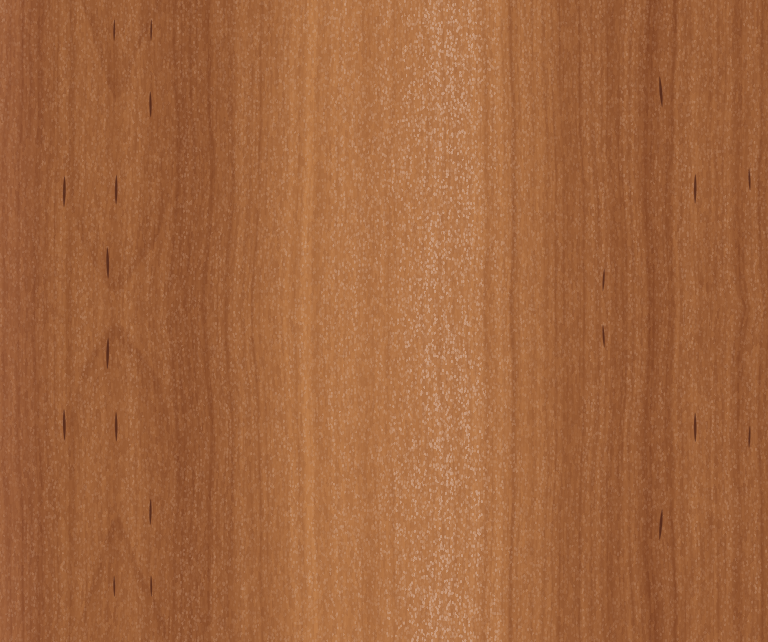
This texture is drawn by a WebGL 2 fragment shader. Its source:

```glsl
#version 300 es
precision highp float;
// Warm reddish-brown wood veneer: vertical grain, faint cathedral arches, pale flecks and dark pores.

#define DARK_WOOD vec3(0.51, 0.285, 0.155)
#define LIGHT_WOOD vec3(0.70, 0.455, 0.265)
#define FLECK_COLOR vec3(0.79, 0.62, 0.51)
#define PORE_COLOR vec3(0.27, 0.12, 0.08)
#define MIRROR_Y 0.52
#define GRAIN_DEPTH 0.17
#define ARCH_DEPTH 0.24
#define FIBER_DEPTH 0.24
#define FLECK_AMOUNT 0.9
#define FLECK_CELLS vec2(350.0, 190.0)
#define PORE_SIZE vec2(0.0019, 0.028)
#define PORE_CHANCE 0.24

uniform vec2 u_resolution;
out vec4 fragColor;

float bump(float x, float center, float width) {
  float t = (x - center) / width;
  return exp(-t * t);
}

vec2 hash2(vec2 p) {
  vec2 q = vec2(dot(p, vec2(127.1, 311.7)), dot(p, vec2(269.5, 183.3)));
  return fract(sin(q) * 43758.55);
}

// Cellular noise: x is the distance to the nearest point, y a random value of its cell
vec2 cellular(vec2 p) {
  vec2 cell = floor(p), nearest = vec2(8.0, 0.0);
  for (int k = 0; k < 9; k++) {
    vec2 id = cell + vec2(k % 3 - 1, k / 3 - 1);
    vec2 h = hash2(id);
    float dist = length(id + h - p);
    if (dist < nearest.x) nearest = vec2(dist, fract(h.x * 7.3 + h.y * 5.1));
  }
  return nearest;
}

// Layered sines with irregular spacing and narrow dark troughs
float grain(float x, float d) {
  float sum = 0.0, amp = 0.36, freq = 85.0;
  for (int i = 0; i < 5; i++) {
    float k = float(i);
    float drift = 1.5 * sin(x * freq * 0.37 + k * 2.1) + 0.6 * sin(d * (5.0 + 2.0 * k) + x * 37.0);
    float wave = sin(x * freq + drift + k * 1.7);
    float breaks = 0.65 + 0.35 * sin(d * (9.0 + 4.0 * k) + x * 151.0);
    sum += amp * (0.6 * wave + 1.3 * breaks * (0.226 - pow(0.5 - 0.5 * wave, 6.0)));
    freq *= 1.8;
    amp *= 0.95;
  }
  return sum;
}

// Broad light and dark bands across the board
float bands(float x) {
  float t = 0.31 + 0.56 * smoothstep(0.27, 0.42, x) * (1.0 - smoothstep(0.61, 0.78, x));
  t += 0.17 * bump(x, 0.15, 0.06) - 0.22 * bump(x, 0.243, 0.017);
  t += 0.06 * bump(x, 0.74, 0.05) - 0.14 * bump(x, 0.855, 0.015) + 0.10 * bump(x, 0.93, 0.04);
  t += 0.20 * bump(x, 0.407, 0.005) - 0.26 * bump(x, 0.667, 0.003);
  return t - 0.10 * bump(x, 0.05, 0.015);
}

// Nested pointed arches, sharp on one side and fading on the other
float arches(float x, float d, float center, float width) {
  float dx = x - center + 0.003 * sin(d * 23.0);
  float roundness = mix(0.045, 0.006, smoothstep(0.05, 0.33, d));
  float level = d - 3.2 * (sqrt(dx * dx + roundness * roundness) - roundness);
  float f = fract((level - 0.04 + 0.006 * sin(x * 90.0 + d * 17.0)) / 0.295);
  float line = max(exp(-7.0 * f), smoothstep(0.95, 1.0, f)) + 0.2 * pow(0.5 + 0.5 * sin(f * 44.0), 4.0);
  return line * exp(-pow(abs(dx) / width, 4.0));
}

// Sparse slanted spindles, one at most in each cell
float pores(vec2 p) {
  vec2 grid = vec2(17.0, 8.0), id = floor(p * grid);
  vec2 h = hash2(id + 13.7), size = PORE_SIZE * mix(0.4, 1.0, hash2(id + 29.2).x);
  vec2 q = p - (id + 0.3 + 0.4 * h) / grid;
  q.x += q.y * (h.y - 0.5) * 0.14;
  float taper = 1.0 - q.y * q.y / (size.y * size.y);
  float body = 1.0 - smoothstep(-0.001, 0.001, abs(q.x) - size.x * max(taper, 0.0));
  return body * smoothstep(0.0, 0.3, taper) * step(hash2(id + 41.3).y, PORE_CHANCE);
}

void main() {
  vec2 uv = gl_FragCoord.xy / u_resolution;
  float d = abs(uv.y - MIRROR_Y);

  // Bend the grain near the mirror line
  float x = uv.x + 0.016 * bump(d, 0.0, 0.15) * bump(uv.x, 0.31, 0.12);
  x -= 0.012 * exp(-d / 0.05) * bump(uv.x, 0.98, 0.04);
  x += 0.003 * sin(d * 9.0 + uv.x * 14.0) + 0.0008 * sin(d * 31.0 + uv.x * 40.0);

  // Tone from bands, grain lines, arches and short fibers
  float streak = grain(x, d);
  float calm = (1.0 - 0.5 * bump(x, 0.5, 0.12)) * (1.0 - 0.4 * bump(x, 0.15, 0.05));
  float tone = bands(x) + GRAIN_DEPTH * streak * calm;
  tone -= ARCH_DEPTH * (arches(uv.x, d, 0.154, 0.075) + 0.4 * arches(uv.x, d, 0.93, 0.06));
  tone += FIBER_DEPTH * (cellular(vec2(x, uv.y) * vec2(330.0, 75.0)).y - 0.5);
  vec3 color = mix(DARK_WOOD, LIGHT_WOOD, clamp(tone, -0.2, 1.15));
  color += vec3(0.02, 0.015, 0.025) * (1.0 - smoothstep(0.0, 0.09, uv.x));

  // Pale flecks gathered in upright columns
  vec2 fleck = cellular(uv * FLECK_CELLS);
  float column = cellular(vec2(x * 130.0, uv.y * 7.0)).y;
  float spread = 0.15 + 0.36 * bump(x, 0.585, 0.055) + 0.16 * bump(x, 0.5, 0.13);
  spread *= (0.7 + 0.5 * column) * (1.0 + 0.3 * streak);
  float speck = (1.0 - smoothstep(0.25, 0.75, fleck.x)) * 2.0 * fleck.y * fleck.y;
  color = mix(color, FLECK_COLOR, clamp(FLECK_AMOUNT * spread * (0.2 + speck), 0.0, 0.9));

  // Dark pores away from the pale middle
  float poreZone = 1.0 - smoothstep(0.26, 0.33, uv.x) * (1.0 - smoothstep(0.66, 0.71, uv.x));
  color = mix(color, PORE_COLOR, 0.75 * poreZone * pores(vec2(uv.x, d)));
  fragColor = vec4(color, 1.0);
}
```
